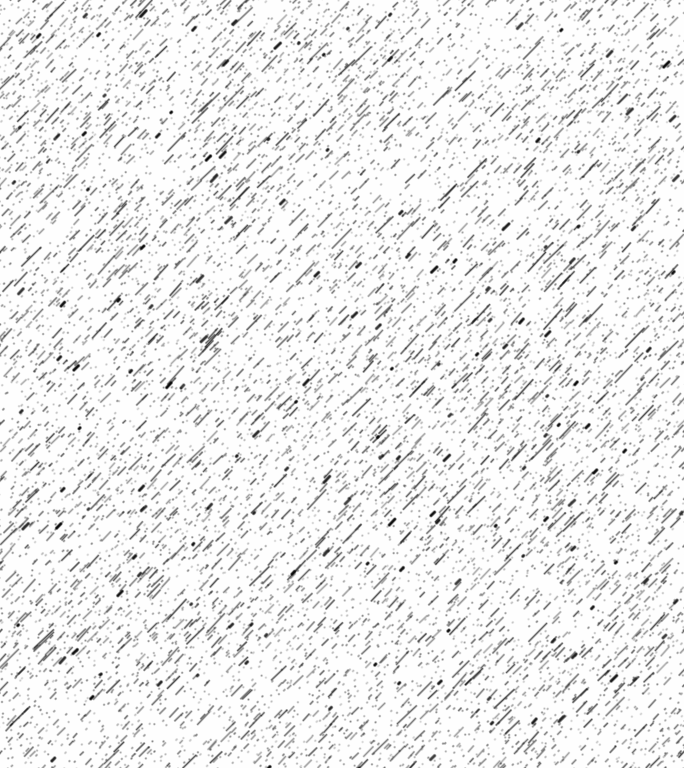
Give the GLSL for this texture, as a Shadertoy shader.

```glsl
// Slanted pencil rain: fine grey dots, dashes and a few black flecks on white paper.

const float GRAINS_HIGH = 512.0;    // canvas height in grain units
const float SLANT = 0.80;           // stroke direction in radians
const float EDGE_SOFTNESS = 0.75;   // half width of the stroke edge, in grains
const vec3 PAPER = vec3(0.995);
const vec3 INK = vec3(0.02);

float hash(vec2 p, float seed) {
    return fract(sin(dot(p, vec2(127.1, 311.7)) + seed * 74.7) * 43758.5453);
}

float valueNoise(vec2 p, float seed) {
    vec2 cell = floor(p);
    vec2 f = fract(p);
    f = f * f * (3.0 - 2.0 * f);
    float low = mix(hash(cell, seed), hash(cell + vec2(1, 0), seed), f.x);
    float high = mix(hash(cell + vec2(0, 1), seed), hash(cell + vec2(1, 1), seed), f.x);
    return mix(low, high, f.y);
}

// Distance to a segment along x, centred at the origin.
float segmentDistance(vec2 p, float halfLength) {
    return length(vec2(max(abs(p.x) - halfLength, 0.0), p.y));
}

vec2 rotate(vec2 p, float angle) {
    float c = cos(angle), s = sin(angle);
    return vec2(c * p.x + s * p.y, c * p.y - s * p.x);
}

// Light left through one layer of scattered strokes, at most one per cell.
// halfLengths and inks hold the least and greatest value of each stroke.
float strokeLayer(vec2 p, vec2 cellSize, float share, vec2 halfLengths,
                  float radius, vec2 inks, float softness, float seed) {
    vec2 home = floor(p / cellSize);
    float light = 1.0;
    for (int y = -1; y <= 1; y++) {
        for (int x = -1; x <= 1; x++) {
            vec2 cell = home + vec2(x, y);
            vec2 jitter = vec2(hash(cell, seed + 1.0), hash(cell, seed + 2.0));
            vec2 centre = (cell + jitter) * cellSize;

            // Loose clumps and thin patches
            float density = 0.6 + 0.8 * valueNoise(centre / 28.0, 5.0);
            float present = step(hash(cell, seed + 3.0), share * density);

            float longness = hash(cell, seed + 4.0);
            float halfLength = mix(halfLengths.x, halfLengths.y, longness * longness);
            float ink = mix(inks.x, inks.y, hash(cell, seed + 5.0));
            float tilt = 0.1 * (hash(cell, seed + 6.0) - 0.5);

            float d = segmentDistance(rotate(p - centre, tilt), halfLength);
            float cover = 1.0 - smoothstep(radius - softness, radius + softness, d);
            light *= 1.0 - present * ink * cover;
        }
    }
    return light;
}

void mainImage(out vec4 fragColor, in vec2 fragCoord) {
    float pixel = GRAINS_HIGH / iResolution.y;
    float softness = EDGE_SOFTNESS * max(pixel, 1.0);
    vec2 p = rotate(fragCoord * pixel, SLANT);

    // Pale dots, short dashes, long dashes, black flecks
    float light = 1.0;
    light *= strokeLayer(p, vec2(5.2), 0.85, vec2(0.0, 0.4), 0.55, vec2(0.20, 0.55), softness, 10.0);
    light *= strokeLayer(p, vec2(9.0, 7.0), 0.68, vec2(1.0, 4.5), 0.50, vec2(0.35, 0.70), softness, 20.0);
    light *= strokeLayer(p, vec2(20.0, 13.0), 0.50, vec2(3.5, 9.0), 0.50, vec2(0.55, 0.80), softness, 30.0);
    light *= strokeLayer(p, vec2(30.0), 0.65, vec2(0.3, 2.8), 0.95, vec2(0.75, 0.98), softness, 40.0);

    fragColor = vec4(mix(INK, PAPER, light), 1.0);
}
```
